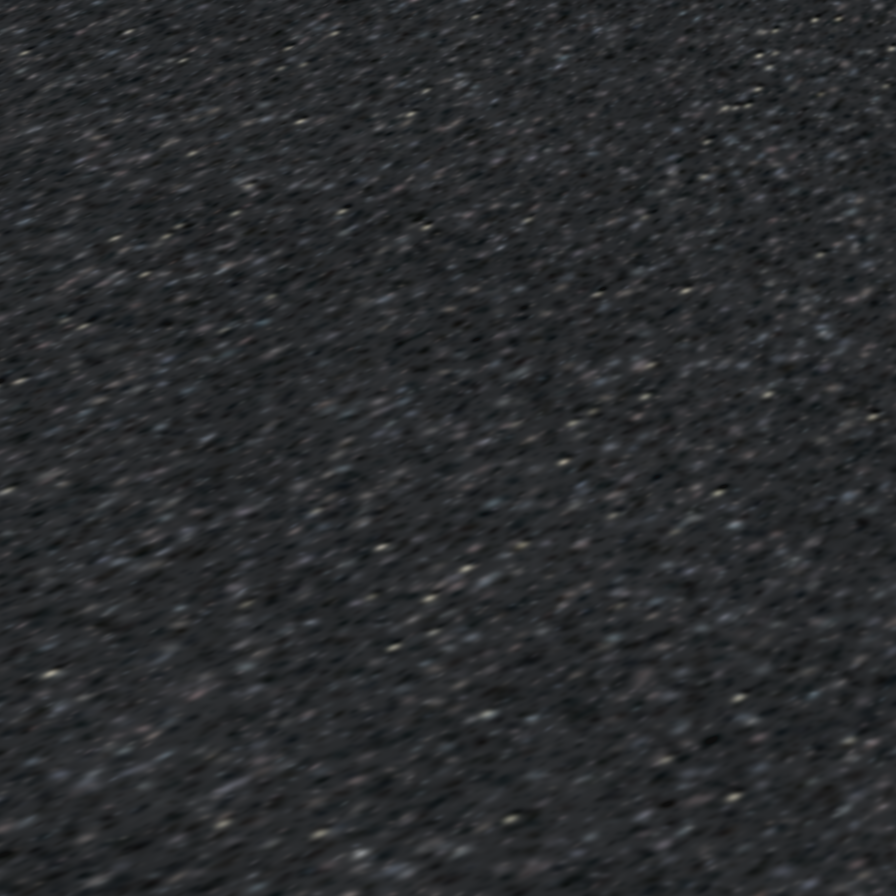
Give the GLSL for this texture, as a three.js fragment shader.

```glsl
// Dark asphalt receding from the viewer: soft tilted grains of stone, larger near
// the bottom. Jittered Gaussian blobs are summed on a perspective ground grid,
// then sparse pale chips with small shadows are laid on top.

varying vec2 vUv;

const vec3 TAR = vec3(0.163, 0.170, 0.178);
const vec3 COOL = vec3(0.82, 1.03, 1.12);
const vec3 WARM = vec3(1.14, 1.00, 0.86);
const vec3 CHIP = vec3(1.05, 1.00, 0.86);

const float NEAR_GRAIN = 0.025;   // grain spacing at the bottom edge
const float FAR_GRAIN = 0.013;    // grain spacing at the top edge
const float FLATNESS = 0.6;       // grain height relative to its width

float hash(vec2 p, float seed) {
  return fract(sin(dot(p, vec2(127.1, 311.7)) + seed * 74.7) * 43758.5453);
}

float valueNoise(vec2 p, float seed) {
  vec2 cell = floor(p);
  vec2 f = fract(p);
  f = f * f * (3.0 - 2.0 * f);
  float low = mix(hash(cell, seed), hash(cell + vec2(1.0, 0.0), seed), f.x);
  float high = mix(hash(cell + vec2(0.0, 1.0), seed), hash(cell + 1.0, seed), f.x);
  return mix(low, high, f.y);
}

// Canvas position to grid cells that shrink steadily with distance
vec2 toGround(vec2 uv) {
  float width = mix(NEAR_GRAIN, FAR_GRAIN, uv.y);
  float rate = (NEAR_GRAIN - FAR_GRAIN) * FLATNESS;
  return vec2((uv.x - 0.5) / width, log(NEAR_GRAIN / width) / rate);
}

// Gaussian spot leaning along the given slope
float blob(vec2 d, vec2 radius, float slope) {
  d.y -= slope * d.x;
  d /= radius;
  return exp(-0.5 * dot(d, d));
}

vec2 jitter(vec2 cell, float seed) {
  return vec2(hash(cell, seed), hash(cell, seed + 1.0));
}

// Signed light from many grains: mostly dark, a few pale, each tinted
vec3 grains(vec2 p, float seed) {
  vec2 home = floor(p);
  vec3 light = vec3(0.0);
  for (int j = -1; j <= 1; j++) {
    for (int i = -1; i <= 1; i++) {
      vec2 cell = home + vec2(float(i), float(j));
      vec2 d = p - cell - jitter(cell, seed);
      float tone = hash(cell, seed + 2.0);
      float slope = mix(0.25, 0.8, hash(cell, seed + 3.0));
      float size = mix(0.8, 1.1, hash(cell, seed + 4.0));
      vec3 tint = mix(COOL, WARM, hash(cell, seed + 5.0));
      tint.g -= 0.14 * hash(cell, seed + 6.0);
      float level = tone * tone * tone - 0.25;
      light += level * tint * blob(d, size * vec2(0.34, 0.26), slope);
    }
  }
  return light;
}

// Rare bright chips, each with a dark edge above and to the right
vec3 chips(vec2 p, float share, float seed) {
  vec2 home = floor(p);
  vec3 light = vec3(0.0);
  for (int j = -1; j <= 1; j++) {
    for (int i = -1; i <= 1; i++) {
      vec2 cell = home + vec2(float(i), float(j));
      vec2 d = p - cell - jitter(cell, seed);
      float present = step(hash(cell, seed + 2.0), share);
      float level = mix(0.15, 0.42, hash(cell, seed + 3.0));
      float core = blob(d, vec2(0.27, 0.22), 0.5);
      float shadow = blob(d - vec2(0.3, 0.5), vec2(0.26, 0.2), 0.4);
      light += present * level * (CHIP * core - 0.3 * shadow);
    }
  }
  return light;
}

void main() {
  vec2 ground = toGround(vUv);

  // Coarse and fine grains over the tar
  vec3 color = TAR;
  color += 0.25 * grains(ground, 1.0);
  color += 0.12 * grains(ground * 1.7 + 37.0, 11.0);

  // Faint broad patches of wear
  color += 0.02 * (valueNoise(ground * vec2(0.16, 0.11), 21.0) - 0.5);

  color += chips(ground, 0.009, 31.0);
  gl_FragColor = vec4(max(color, vec3(0.05)), 1.0);
}
```
